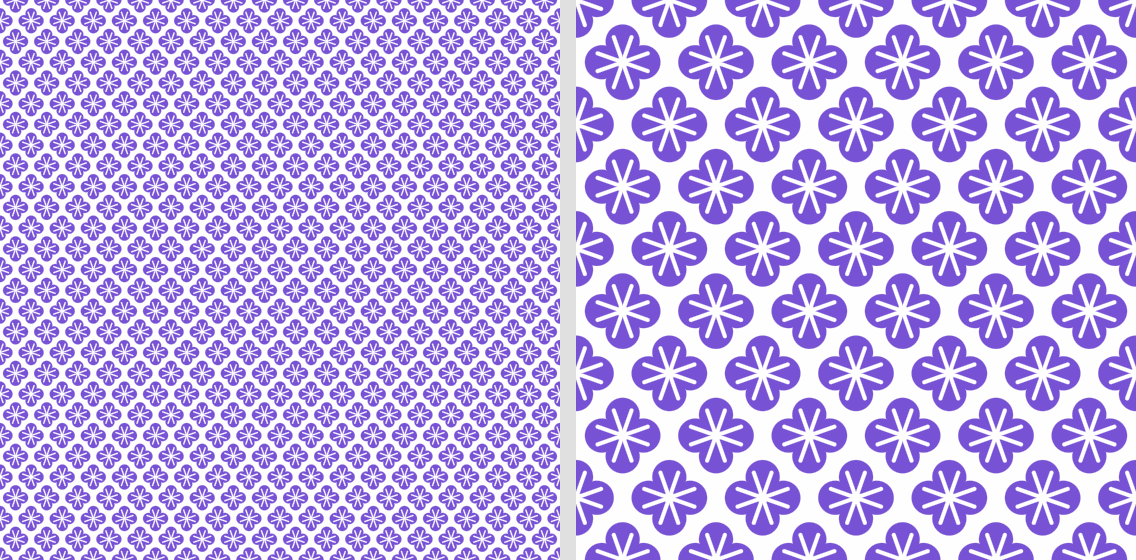
Left, the full canvas; right, a detail of the centre.
Write a WebGL 1 fragment shader that draws this pattern.

```glsl
precision highp float;
// Staggered four-petal violet blossoms with fine white stamens on a white ground.

uniform vec2 u_resolution;

const float COLUMNS = 18.0;         // blossoms across the canvas
const float ROWS = 27.0;            // staggered rows down the canvas
const float PETAL_RADIUS = 0.183;   // lengths are in column widths
const float PETAL_OFFSET = 0.222;
const float STAMEN_LENGTH = 0.285;
const float STAMEN_HALF_WIDTH = 0.022;
const float STAMEN_ANGLE = 0.34;    // radians away from the petal axis
const float EDGE_PIXELS = 1.2;      // width of the smoothed edge
const vec3 GROUND = vec3(1.0, 0.998, 1.0);
const vec3 VIOLET = vec3(0.47, 0.32, 0.83);

// Signed distance to coverage, with a soft edge of the given width
float coverage(float dist, float edge) {
  return clamp(0.5 - dist / edge, 0.0, 1.0);
}

// Offset from the nearest point of a rectangular lattice
vec2 latticeOffset(vec2 p, vec2 cell) {
  return (fract(p / cell + 0.5) - 0.5) * cell;
}

// Distance to a round-ended line starting at the origin
float stamenDistance(vec2 p) {
  vec2 direction = vec2(cos(STAMEN_ANGLE), sin(STAMEN_ANGLE));
  float along = clamp(dot(p, direction), 0.0, STAMEN_LENGTH);
  return length(p - along * direction) - STAMEN_HALF_WIDTH;
}

// Violet coverage of one blossom centred at the origin
float blossom(vec2 p, float edge) {
  // Fold into one octant: half a petal holding a single stamen
  p = abs(p);
  p = vec2(max(p.x, p.y), min(p.x, p.y));
  float petal = length(p - vec2(PETAL_OFFSET, 0.0)) - PETAL_RADIUS;
  return coverage(petal, edge) * (1.0 - coverage(stamenDistance(p), edge));
}

void main() {
  vec2 p = gl_FragCoord.xy / u_resolution * COLUMNS;
  float edge = EDGE_PIXELS * COLUMNS / min(u_resolution.x, u_resolution.y);

  // Two interleaved lattices make the half-step stagger
  vec2 cell = vec2(1.0, 2.0 * COLUMNS / ROWS);
  float ink = blossom(latticeOffset(p, cell), edge);
  ink = max(ink, blossom(latticeOffset(p + 0.5 * cell, cell), edge));

  gl_FragColor = vec4(mix(GROUND, VIOLET, ink), 1.0);
}
```
